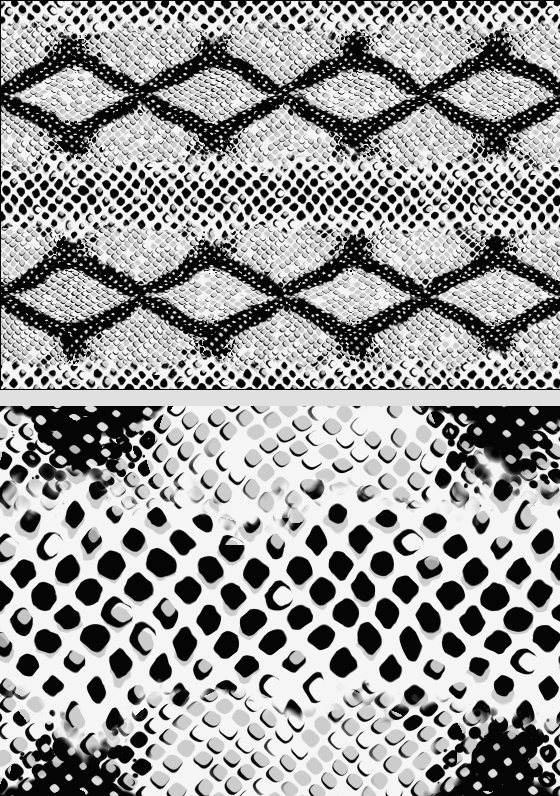
Top: the whole. Bottom: its middle third, enlarged.
A WebGL 1 fragment shader for this pattern:

```glsl
precision highp float;
uniform vec2 u_resolution;

float hash(vec2 c) {
  return fract(sin(dot(c, vec2(12.99, 78.23))) * 4375.85);
}

// Cellular noise: distance to the nearest scattered point
float cellular(vec2 p) {
  vec2 cell = floor(p), f = fract(p);
  float nearest = 1.5;
  for (int j = -1; j <= 1; j++) {
    for (int i = -1; i <= 1; i++) {
      vec2 n = vec2(float(i), float(j));
      vec2 point = n + vec2(hash(cell + n), hash(cell + n + 37.7));
      nearest = min(nearest, length(point - f));
    }
  }
  return nearest;
}

// Diagonal lattice of scales: xy = offset in the cell, zw = cell index
vec4 scaleLattice(vec2 p, vec2 pitch) {
  vec2 q = p / pitch;
  vec2 diagonal = vec2(q.x + q.y, q.x - q.y);
  return vec4(fract(diagonal) - 0.5, floor(diagonal));
}

// Filled rounded square, the outline of one scale
float scaleShape(vec2 f, float radius, float soft) {
  vec2 a = abs(f);
  float d = pow(a.x * a.x * a.x + a.y * a.y * a.y, 1.0 / 3.0);
  return 1.0 - smoothstep(radius - soft, radius + soft, d);
}

void main() {
  float pixel = 5.32 / u_resolution.y;
  vec2 p = gl_FragCoord.xy * pixel;
  vec2 size = u_resolution * pixel;

  // Uneven skin and ragged edges
  vec2 skin = p + 0.022 * vec2(sin(p.y * 7.0 + 2.0 * sin(p.x * 3.0)),
                               sin(p.x * 6.0 + 2.0 * sin(p.y * 4.0)));
  float ragged = cellular(skin * 15.0) - 0.45;
  float patches = cellular(p * 2.7 + 4.0);

  // Four saddles across, mirrored into two rows
  float column = floor((p.x - 0.015) / 1.93);
  float x = abs(mod(skin.x - 0.015, 1.93) - 0.965);
  float fromMiddle = abs(skin.y - 2.65);
  float y = abs(fromMiddle - 1.375);
  float outer = smoothstep(1.3, 1.45, fromMiddle);
  float variation = hash(vec2(column, step(2.65, p.y)) + 3.0);

  // Zones: diamond band, apex knot, oval flanks, spotted rows
  float bandOffset = y - 0.53 + 0.5 * x + 0.05 * ragged;
  float inside = 1.0 - step(0.0, bandOffset);
  float bandWidth = 0.125 - 0.05 * smoothstep(0.72, 0.95, x);
  float band = 1.0 - smoothstep(bandWidth - 0.02, bandWidth + 0.02, abs(bandOffset));
  float knotShape = length(vec2(x / 0.2, (y - 0.62) / 0.24)) + ragged * 1.3;
  float knot = 1.0 - smoothstep(0.85, 1.0, knotShape);
  float oval = length(vec2(x - 0.965, y - 0.62) / vec2(0.75, 0.46));
  float rim = exp(-pow((oval - 0.96) / 0.12, 2.0)) * (1.0 - 0.45 * outer);
  float spots = smoothstep(0.88, 0.98, y + 0.25 * (patches - 0.4) + 0.1 * ragged
                           + 0.1 * smoothstep(0.5, 0.0, x));

  // Small scales, flattened within the diamonds
  vec2 pitch = mix(vec2(0.128, 0.124), vec2(0.145, 0.096), inside);
  vec4 small = scaleLattice(skin, pitch);
  float chance = hash(small.zw);
  float soft = 1.1 * pixel / pitch.x;
  float darkness = 0.28 + 0.55 * rim + 0.5 * (patches - 0.4)
                   + inside * (0.4 * variation - 0.2) + 0.12 * outer;
  float body = scaleShape(small.xy, 0.4 + 0.1 * ragged, soft);
  vec2 shift = vec2(0.06 + 0.2 * darkness, -0.1 + 0.25 * chance);
  float crescent = body * (1.0 - scaleShape(small.xy - shift, 0.39, soft));
  float ink = crescent * smoothstep(chance - 0.1, chance + 0.1, darkness + 0.4);
  ink = max(ink, body * step(chance, rim * 0.45));
  float grey = body * step(0.25, hash(small.zw + 9.0));

  // Bands are solid, pierced by a pale fleck at each scale
  float fleck = scaleShape(small.xy, 0.15 + 0.09 * chance, soft) * step(0.12, chance);
  ink = mix(ink, 1.0 - 0.9 * fleck, max(band, knot));
  grey *= 1.0 - band;

  // Large spots, some nicked and some faded to crescents
  vec4 large = scaleLattice(skin, vec2(0.205, 0.225));
  float pick = hash(large.zw + 17.0);
  float largeSoft = 1.1 * pixel / 0.205;
  float swell = smoothstep(0.85, 1.3, y);
  float radius = 0.23 + 0.1 * swell + 0.08 * pick + 0.12 * ragged;
  float spot = scaleShape(large.xy, radius, largeSoft);
  vec2 nickAt = vec2(0.16, -0.1 + 0.3 * pick);
  float nick = scaleShape(large.xy - nickAt, 0.2, largeSoft);
  float faded = step(0.7 + 0.22 * swell, pick);
  float worn = max(faded, 0.8 * step(pick, 0.22));
  float spotInk = spot * (1.0 - nick * worn);
  spotInk *= 1.0 - faded * scaleShape(large.xy - 0.08, 0.26, largeSoft);
  float spotGrey = step(0.45, hash(large.zw + 5.0))
                   * scaleShape(large.xy + vec2(0.12, -0.1), 0.34 + 0.2 * ragged, largeSoft);
  ink = mix(ink, spotInk, spots);
  grey = mix(grey, spotGrey, spots);

  // Pale skin, grey shading, black ink
  float shade = mix(0.96, 0.8, grey);
  shade = mix(shade, 0.02, clamp(ink, 0.0, 1.0));

  // Thin dark edge on the left, top and bottom
  float edge = min(p.x, min(p.y, size.y - p.y));
  shade = mix(0.02, shade, smoothstep(0.008, 0.008 + pixel, edge));
  gl_FragColor = vec4(vec3(shade), 1.0);
}
```
